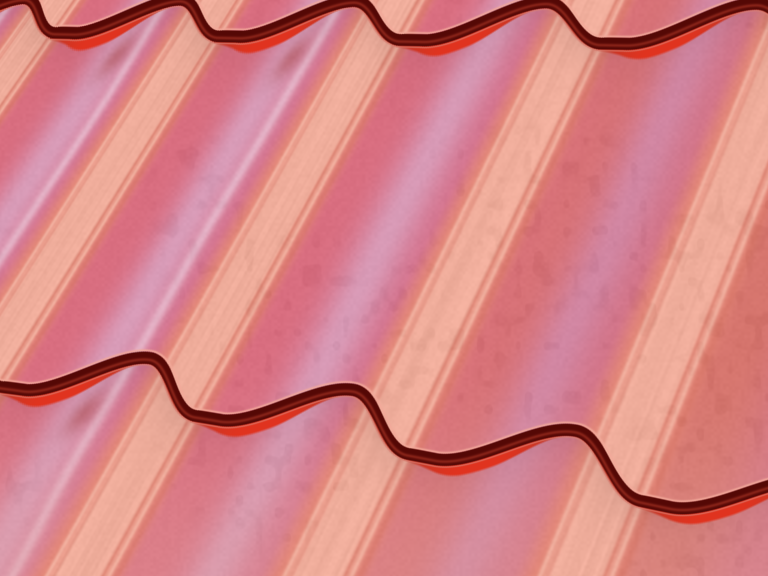
Write a WebGL 2 fragment shader that draws this texture.

```glsl
#version 300 es
precision highp float;
// Glossy red metal roof tiles: slanted ribs in perspective, crossed by two wavy step edges.
uniform vec2 u_resolution;
out vec4 fragColor;

float hash(vec2 p) {
  return fract(sin(dot(p, vec2(127.1, 311.7))) * 43758.5453);
}

float noise(vec2 p) {
  vec2 i = floor(p), f = fract(p);
  f = f * f * (3.0 - 2.0 * f);
  return mix(mix(hash(i), hash(i + vec2(1, 0)), f.x),
             mix(hash(i + vec2(0, 1)), hash(i + vec2(1, 1)), f.x), f.y);
}

float bell(float x, float width) {
  return exp(-x * x / (width * width));
}

// Rib number at a point (y runs down); whole numbers lie on the flat rib tops.
float ribCoord(vec2 p) {
  float y = p.y - 0.347;
  float a = 0.0156, b = 0.321 + 0.075 * y, c = 0.161 - 0.63 * y - p.x;
  return (sqrt(max(b * b - 4.0 * a * c, 0.0)) - b) / (2.0 * a);
}

// Height of a step edge: steep fall after each crest, flat valley, slow rise.
float edgeHeight(float n, float row) {
  float t = fract(n + 0.23);
  float wave = smoothstep(0.0, 0.36, t) - smoothstep(0.48, 1.0, t);
  float middle = mix(0.031 + 0.0043 * n, 0.628 + 0.038 * n + 0.0078 * n * n, row);
  float swing = mix(0.031 + 0.002 * n, 0.038 + 0.0026 * n, row);
  return middle + swing * (2.0 * wave - 1.0);
}

// Painted sheet: rose pan, lilac sky reflection, salmon rib with fine creases.
vec3 sheet(vec2 p, float n, float below) {
  float v = fract(n), w = n - round(n);
  float warm = smoothstep(1.3, 3.3, n);
  float left = 1.0 - smoothstep(0.7, 1.7, n);
  float wobble = 0.03 * (noise(vec2(n * 3.0, p.y * 5.0)) - 0.5);

  vec3 rose = mix(vec3(0.85, 0.43, 0.50), vec3(0.84, 0.46, 0.43), warm);
  vec3 lilac = mix(vec3(0.85, 0.61, 0.72), vec3(0.81, 0.49, 0.60), warm);
  vec3 salmon = vec3(0.89, 0.53, 0.47);
  vec3 ribTop = vec3(0.94, 0.68, 0.61);

  vec3 col = mix(rose, vec3(0.82, 0.45, 0.58), 0.6 * smoothstep(0.3, 0.7, v));
  col = mix(col, lilac, bell(v - 0.58 + wobble, 0.13) * (1.0 - 0.9 * smoothstep(3.1, 3.4, n)));
  col = mix(col, vec3(0.91, 0.75, 0.82), 0.75 * left * bell(v - 0.70 + wobble, 0.03));
  col = mix(col, vec3(0.88, 0.62, 0.60), 0.35 * smoothstep(0.6, 1.0, p.y));

  // Rib: soft shoulders, flat top and pressed creases on both sides
  col = mix(col, salmon, 1.0 - smoothstep(0.13, 0.24, abs(w + 0.01)));
  float streak = noise(vec2(n * 70.0, p.y * 2.0));
  float top = 1.0 - smoothstep(0.09, 0.15, abs(w));
  col = mix(col, ribTop + 0.04 * (streak - 0.5), top);
  col = mix(col, vec3(0.97, 0.76, 0.69), 0.6 * bell(abs(w) - 0.135, 0.012));
  col = mix(col, vec3(0.82, 0.42, 0.36), 0.45 * bell(w - 0.108, 0.010));
  col = mix(col, vec3(0.83, 0.44, 0.38), 0.4 * bell(w - 0.17, 0.016));
  col = mix(col, vec3(0.85, 0.50, 0.44), 0.35 * bell(w + 0.105, 0.010));

  // Dents under the step on the left, faint blotches and grain
  float dent = bell(v - 0.61, 0.06) * bell(below - 0.085, 0.035) * left;
  col = mix(col, vec3(0.70, 0.32, 0.35), 0.6 * dent);
  float blotch = smoothstep(0.62, 0.85, noise(p * vec2(60.0, 45.0)));
  col -= 0.025 * blotch * smoothstep(0.4, 0.7, noise(p * 6.0 + 3.0));
  return col + 0.02 * (noise(p * 190.0) - 0.5);
}

void main() {
  vec2 p = vec2(gl_FragCoord.x, u_resolution.y - gl_FragCoord.y) / u_resolution.y;
  float pixel = 1.0 / u_resolution.y;
  float n = ribCoord(p);
  float topGap = p.y - edgeHeight(n, 0.0);
  float lowGap = p.y - edgeHeight(n, 1.0);
  vec3 col = sheet(p, n, lowGap > 0.0 ? lowGap : topGap);

  // Step edges: red glow below, dark folded lip, thin bright rims
  float t = fract(n + 0.23);
  float rise = smoothstep(0.32, 0.62, t) * (1.0 - smoothstep(0.72, 0.98, t));
  for (int i = 0; i < 2; i++) {
    float gap = i == 0 ? topGap : lowGap;
    float slope = length(vec2(dFdx(gap), dFdy(gap))) * u_resolution.y;
    float d = gap / max(slope, 0.5);
    float under = step(0.0, d);
    col *= 1.0 - 0.10 * under * exp(-d * 28.0);
    float glow = 0.011 + 0.017 * rise;
    vec3 red = mix(vec3(0.74, 0.22, 0.16), vec3(0.88, 0.20, 0.12), rise);
    col = mix(col, red, under * (1.0 - smoothstep(glow - 0.003, glow + 0.003, d)));
    col = mix(col, vec3(0.95, 0.66, 0.60), 0.8 * bell(d + 0.0125, 0.0022));
    vec3 lip = mix(vec3(0.33, 0.03, 0.02), vec3(0.52, 0.13, 0.09), bell(d - 0.003, 0.003));
    float lipWidth = 0.0105 - 0.002 * bell(t - 0.2, 0.1);
    col = mix(col, lip, 1.0 - smoothstep(-pixel, pixel, abs(d) - lipWidth));
    col = mix(col, vec3(0.86, 0.52, 0.47), 0.55 * bell(d - 0.0125, 0.0015));
  }
  fragColor = vec4(clamp(col, 0.0, 1.0), 1.0);
}
```
